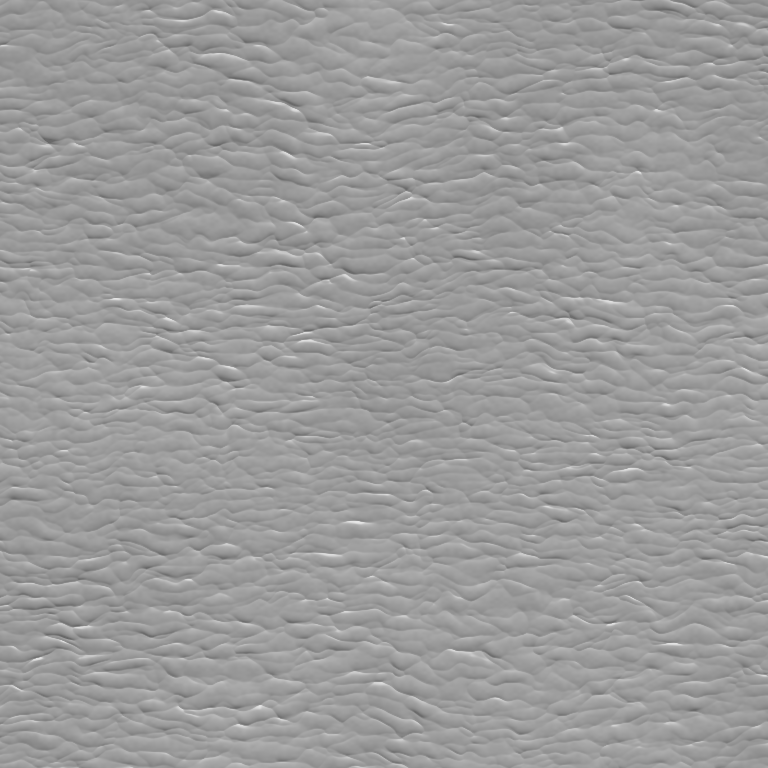
Write a WebGL 2 fragment shader that draws this texture.

```glsl
#version 300 es
precision highp float;

uniform vec2 u_resolution;
out vec4 fragColor;

vec2 hash22(vec2 p) {
    vec3 q = fract(vec3(p.xyx) * vec3(0.1031, 0.1030, 0.0973));
    q += dot(q, q.yzx + 33.33);
    return fract((q.xx + q.yz) * q.zy);
}

// Smooth value noise in the range -1 to 1
float noise(vec2 p) {
    vec2 cell = floor(p), f = fract(p);
    f = f * f * (3.0 - 2.0 * f);
    float low = mix(hash22(cell).x, hash22(cell + vec2(1, 0)).x, f.x);
    float high = mix(hash22(cell + vec2(0, 1)).x, hash22(cell + vec2(1, 1)).x, f.x);
    return 2.0 * mix(low, high, f.y) - 1.0;
}

// Sum of soft bumps; its logarithm is a field of pillows parted by creases
float pillows(vec2 p, float sharpness) {
    vec2 cell = floor(p), f = fract(p);
    float sum = 0.0;
    for (int y = -1; y <= 1; y++) {
        for (int x = -1; x <= 1; x++) {
            vec2 offset = vec2(x, y);
            vec2 toCentre = offset + 0.08 + 0.84 * hash22(cell + offset) - f;
            // Narrow bumps stand higher, which rounds their outlines
            float narrowness = hash22(cell + offset + 57.0).x;
            float bump = 0.14 * narrowness - (0.75 + 0.7 * narrowness) * dot(toCentre, toCentre);
            sum += exp(sharpness * bump);
        }
    }
    return sum;
}

// Long folds, with small ones pushing up between them in patches
float foldHeight(vec2 uv) {
    float sway = 0.9 * noise(uv * 5.0 + 3.7);
    float wiggle = 0.3 * noise(uv * vec2(24.0, 20.0) + 11.3);
    float ripple = 0.16 * noise(uv * vec2(65.0, 45.0) + 29.1);
    vec2 warp = vec2(0.4 * noise(uv * vec2(16.0, 40.0) + 47.9), sway + wiggle + ripple);
    float patches = 0.6 * noise(uv * 7.0 + 61.3) + 0.4 * noise(uv * 19.0 + 5.9);

    float large = pillows(uv * vec2(20.0, 52.0) + warp, 30.0);
    float small = pillows(uv * vec2(50.0, 100.0) + 1.9 * warp + 130.0, 13.0);
    float lift = 0.16 - 0.2 * patches;
    return log(large + small * exp(-30.0 * lift) + 1e-12) / 30.0;
}

void main() {
    vec2 uv = gl_FragCoord.xy / u_resolution.y;

    // Slope towards a light above, slightly to the right
    vec2 halfStep = vec2(0.0002, 0.0007);
    float below = foldHeight(uv - halfStep), above = foldHeight(uv + halfStep);
    float slope = clamp((below - above) / 0.0728, -1.5, 1.5);

    // Soft shading with stronger edges
    float shade = 0.609 + 0.064 * slope + 0.026 * slope * slope * slope;

    // Dark lines in the creases
    float crease = 0.5 * (below + above) - foldHeight(uv);
    shade -= 0.05 * smoothstep(0.003, 0.025, crease);

    // Broken glints on the upper rims
    float glintMask = smoothstep(0.0, 0.7, noise(uv * vec2(60.0, 90.0) + 83.0));
    shade += 0.1 * smoothstep(0.75, 1.3, slope) * glintMask;

    // Broad tonal drift and faint surface grain
    shade += 0.02 * noise(uv * vec2(6.0, 4.0) + 19.0);
    shade += 0.012 * noise(uv * vec2(170.0, 250.0));

    fragColor = vec4(vec3(shade), 1.0);
}
```
